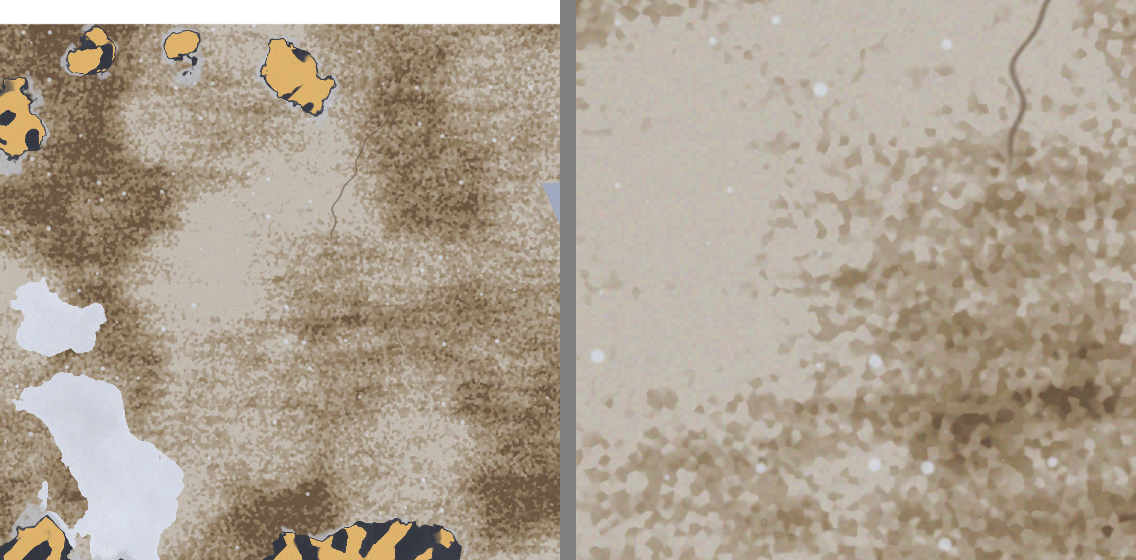
Left, the full canvas; right, a detail of the centre.
This texture is drawn by a WebGL 2 fragment shader. Its source:

```glsl
#version 300 es
precision highp float;
// Weathered clay wall: brown stains, exposed plaster, peeling paint and cracks.
// Smooth cellular noise gives the stains and ragged edges; distance fields
// warped by that noise place the plaster, the flakes and the cracks.

uniform vec2 u_resolution;
out vec4 fragColor;

// Colours
const vec3 CLAY_DARK  = vec3(0.42, 0.34, 0.26);
const vec3 CLAY_MID   = vec3(0.57, 0.49, 0.38);
const vec3 CLAY_LIGHT = vec3(0.66, 0.60, 0.52);
const vec3 CLAY_PALE  = vec3(0.76, 0.73, 0.69);
const vec3 PLASTER    = vec3(0.85, 0.87, 0.92);
const vec3 HALO       = vec3(0.74, 0.75, 0.78);
const vec3 OCHRE      = vec3(0.87, 0.70, 0.42);
const vec3 NAVY       = vec3(0.20, 0.21, 0.25);
const vec3 SLATE      = vec3(0.63, 0.66, 0.75);

// Sizes and strengths, in canvas units
const float STAIN_SCALE   = 5.0;
const float EDGE_SCALE    = 9.0;
const float GRAIN_SCALE   = 190.0;
const float FLECK_SCALE   = 30.0;
const float STAIN_GAIN    = 0.75;
const float GRAIN_GAIN    = 0.42;
const float CHROMA_GRAIN  = 0.035;
const float PLASTER_WARP  = 0.36;
const float FLAKE_WARP    = 0.20;
const float CRACK_WIDTH   = 0.0014;
const float STRIP_BOTTOM  = 0.957;
const float SOFTNESS      = 0.0016;

vec3 hash3(vec2 p) {
    vec3 q = fract(p.xyx * vec3(0.1031, 0.1030, 0.0973));
    q += dot(q, q.yxz + 33.33);
    return fract((q.xxy + q.yzz) * q.zyx);
}

// Cellular noise: random cell values blended by distance to each cell point
float cells(vec2 p) {
    vec2 id = floor(p), f = p - id;
    float sum = 0.0, total = 0.0;
    for (int j = -1; j <= 1; j++)
    for (int i = -1; i <= 1; i++) {
        vec2 o = vec2(i, j);
        vec3 h = hash3(id + o + 100.0);
        vec2 d = o + h.xy - f;
        float w = exp(-6.0 * dot(d, d));
        sum += w * h.z;
        total += w;
    }
    return sum / total;
}

// Layered cells, centred on zero
float layers(vec2 p) {
    float sum = 0.0, amp = 0.516;
    for (int i = 0; i < 5; i++) {
        sum += amp * (cells(p) - 0.5);
        p = mat2(1.6, 1.2, -1.2, 1.6) * p + 7.3;
        amp *= 0.5;
    }
    return sum;
}

float cover(float d) {
    float s = max(SOFTNESS, 0.8 / u_resolution.y);
    return 1.0 - smoothstep(-s, s, d);
}

float glow(vec2 p, vec2 centre, vec2 radii) {
    vec2 q = (p - centre) / radii;
    return exp(-dot(q, q));
}

// Wandering vertical column with a gap, wider at its foot
float plasterDistance(vec2 p) {
    float centre = 0.10 + 0.11 * (1.0 - smoothstep(0.1, 0.4, p.y));
    float width = mix(0.09, 0.055, smoothstep(0.1, 0.5, p.y));
    width -= 0.12 * exp(-pow(abs(p.y - 0.345) / 0.035, 2.0));
    width -= 0.18 * smoothstep(0.47, 0.57, p.y);
    return abs(p.x - centre) - width;
}

// Spots arching below the top edge
float upperFlakes(vec2 p) {
    float d = 1.0;
    for (int i = 0; i < 4; i++) {
        float k = float(i);
        vec2 centre = vec2(0.01 + 0.163 * k, 0.80 + 0.13 * sin(0.9 * k));
        d = min(d, length(p - centre) - 0.005 - 0.04 * abs(cos(1.047 * k)));
    }
    return d;
}

// Ragged humps along the bottom edge
float lowerFlakes(vec2 p) {
    return p.y - 0.065 * cos(10.13 * (p.x - 0.02)) - 0.006 * sin(41.0 * p.x);
}

void main() {
    vec2 uv = gl_FragCoord.xy / u_resolution;
    float edge = layers(uv * EDGE_SCALE + 31.0);
    float patchy = cells(uv * 38.0 + edge * 3.0);
    float plaster = plasterDistance(uv) + PLASTER_WARP * edge;

    // Clay tone: broad regions, stains, faint level scuffs and grain
    float tone = STAIN_GAIN * layers(uv * STAIN_SCALE) / 0.12;
    tone += GRAIN_GAIN * (cells(uv * GRAIN_SCALE) - 0.5) / 0.2;
    tone += 0.9 * (cells(uv * vec2(9.0, 75.0)) - 0.5);
    tone += 0.8 * exp(-max(plaster, 0.0) / 0.07);
    tone += 0.5 * glow(uv, vec2(0.36, 0.25), vec2(0.13, 0.08));
    tone -= 1.0 * glow(uv, vec2(0.72, 0.33), vec2(0.17, 0.16));
    tone -= 0.6 * glow(uv, vec2(0.28, 0.50), vec2(0.08, 0.16));
    vec3 col = mix(CLAY_DARK, CLAY_MID, smoothstep(-1.9, -0.9, tone));
    col = mix(col, CLAY_LIGHT, smoothstep(-0.9, 0.1, tone));
    col = mix(col, CLAY_PALE, smoothstep(0.1, 1.3, tone));

    // Cracks: two bent lines, roughened by layered sines
    for (int i = 0; i < 2; i++) {
        float k = float(i);
        float t = mix(0.42 - uv.y, uv.y - 0.56, k);
        float x = mix(0.70, 0.585, k) + mix(0.3, 0.15, k) * t + 1.3 * t * t;
        x += 0.006 * sin(61.0 * t) + 0.003 * sin(149.0 * t + 1.0);
        float span = smoothstep(0.0, 0.02, t) * (1.0 - smoothstep(0.2, 0.34, t));
        float line = cover(abs(uv.x - x) * 0.85 - CRACK_WIDTH);
        col = mix(col, mix(CLAY_PALE, CLAY_DARK, k), 0.65 * line * span);
    }

    // Scattered pale flecks
    vec2 fleckId = floor(uv * FLECK_SCALE);
    vec3 h = hash3(fleckId + 400.0);
    float fleck = length(uv * FLECK_SCALE - fleckId - 0.2 - 0.6 * h.xy);
    float fleckSize = 0.12 * smoothstep(0.8, 1.0, h.z);
    col = mix(col, PLASTER, 0.75 * cover((fleck - fleckSize) / FLECK_SCALE));

    // Plaster and the slate wedge on the right edge
    col = mix(col, PLASTER + 0.12 * edge, 0.95 * cover(plaster));
    float wedge = max(0.968 + 0.45 * (0.672 - uv.y) - uv.x, uv.y - 0.672);
    col = mix(col, SLATE, cover(wedge + 0.01 * edge));

    // Peeling paint: pale halo, dark rim, ochre and navy inside
    float upper = upperFlakes(uv), lower = lowerFlakes(uv);
    float flake = min(upper, lower) + FLAKE_WARP * edge;
    float halo = 1.0 - smoothstep(0.008, 0.022, flake);
    col = mix(col, HALO, 0.8 * halo * smoothstep(0.3, 0.55, patchy));
    float navyShare = upper < lower ? 0.28 : 0.52;
    float navy = 1.0 - smoothstep(-0.04, 0.04, patchy - navyShare);
    navy = max(navy, cover(-flake - 0.005));
    vec3 paint = mix(OCHRE, NAVY + 0.25 * (1.0 - navyShare) * h.z * patchy, navy);
    col = mix(col, paint, cover(flake));

    // Coloured grain, then the bare white strip on top
    col += CHROMA_GRAIN * (hash3(floor(uv * 400.0)) - 0.5);
    col = mix(col, vec3(1.0), cover(STRIP_BOTTOM - uv.y));
    fragColor = vec4(clamp(col, 0.0, 1.0), 1.0);
}
```
